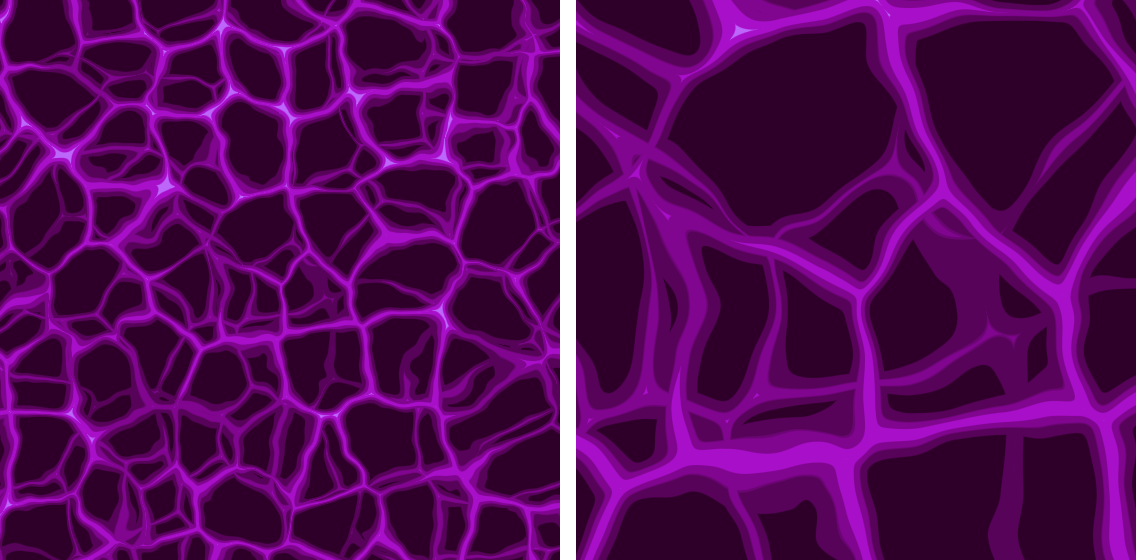
Left, the full canvas; right, a detail of the centre.
Give the GLSL for this texture, as a Shadertoy shader.

```glsl
vec2 hash2(vec2 p) {
    return fract(sin(vec2(dot(p, vec2(127.1, 311.7)), dot(p, vec2(269.5, 183.3)))) * 43758.5453);
}

vec2 noise2(vec2 p) {
    vec2 i = floor(p), f = fract(p);
    f = f * f * (3.0 - 2.0 * f);
    return mix(mix(hash2(i), hash2(i + vec2(1, 0)), f.x),
               mix(hash2(i + vec2(0, 1)), hash2(i + vec2(1, 1)), f.x), f.y);
}

// Soft distance to the cell walls: zero on a strand, negative at the joints
float web(vec2 p, float flare) {
    vec2 cell = floor(p);
    float nearest = 9.0, others = 0.0;
    for (int y = -2; y <= 2; y++)
    for (int x = -2; x <= 2; x++) {
        vec2 id = cell + vec2(x, y);
        float d = length(id + 0.05 + 0.9 * hash2(id) - p);
        others += exp(-max(d, nearest) / flare);
        nearest = min(nearest, d);
    }
    return -flare * log(max(others, 1e-30)) - nearest;
}

// Uneven strand thickness; the joints keep their depth
float roughen(float wall, vec2 p) {
    float grain = 0.65 * noise2(p * 2.3).x + 0.35 * noise2(p * 5.5 + 7.0).y;
    float faded = smoothstep(0.5, 0.8, noise2(p * 1.1 + 31.0).x);
    return wall * (wall > 0.0 ? mix(0.4, 1.7, grain) : 1.0) + 0.06 * faded;
}

void mainImage(out vec4 fragColor, in vec2 fragCoord) {
    vec2 p = 7.5 * fragCoord / iResolution.y + 20.0;
    vec2 warped = p + 0.22 * (noise2(p * 1.9) - 0.5) + 0.07 * (noise2(p * 5.0) - 0.5);

    // Front web with a few flared joints, and a shifted, dimmer web behind
    float flare = mix(0.02, 0.1, smoothstep(0.4, 0.75, noise2(p * 0.9 + 11.0).y));
    float front = roughen(web(warped, flare), p);
    vec2 shift = vec2(0.2, -0.16) + 0.7 * (noise2(p * 0.8 + 53.0) - 0.5);
    float back = roughen(web(warped + shift, 0.04), p + 17.0) + 0.07;
    float depth = min(front, back);

    // Flat colour bands from the hollows up to the glowing joints
    float soft = clamp(0.7 * fwidth(depth), 0.0005, 0.03);
    vec3 color = vec3(0.18, 0.00, 0.16);
    color = mix(vec3(0.34, 0.01, 0.35), color, smoothstep(-soft, soft, depth - 0.19));
    color = mix(vec3(0.42, 0.02, 0.45), color, smoothstep(-soft, soft, depth - 0.113));
    color = mix(vec3(0.50, 0.02, 0.56), color, smoothstep(-soft, soft, depth - 0.105));
    color = mix(vec3(0.66, 0.06, 0.79), color, smoothstep(-soft, soft, depth - 0.05));
    color = mix(vec3(0.74, 0.40, 0.98), color, smoothstep(-soft, soft, depth + 0.015));
    fragColor = vec4(color, 1.0);
}
```
